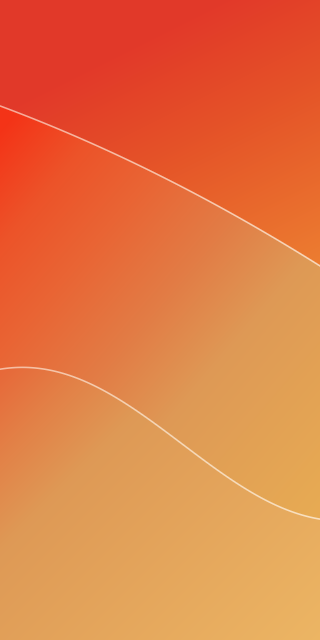
Write a Shadertoy shader that draws this background.

```glsl
// Warm layered backdrop: three bands of red, orange and sand, each filled with
// its own slanted gradient, parted by a parabola and a cosine wave.
// A thin pale line, antialiased by distance, traces each boundary.

// Canvas space: x runs 0..1 rightward, y runs 0..2 downward
const vec2 CANVAS_SPAN = vec2(1.0, 2.0);

// Upper boundary: start + slope * x + bend * x^2
const float ARC_START = 0.331;
const float ARC_SLOPE = 0.372;
const float ARC_BEND  = 0.128;

// Lower boundary: half a cosine period across the canvas
const float WAVE_MIDDLE = 1.388;
const float WAVE_HEIGHT = 0.240;
const float WAVE_CREST  = 0.070;
const float WAVE_RATE   = 3.14159;

// Boundary lines
const float LINE_HALF_WIDTH = 0.0025;
const float LINE_OPACITY_LEFT  = 0.60;
const float LINE_OPACITY_RIGHT = 0.72;
const vec3  LINE_COLOR = vec3(1.0, 0.96, 0.91);

// Gradient axes of the three bands
const vec2 TOP_AXIS    = vec2(0.5, 1.0);
const vec2 MIDDLE_AXIS = vec2(1.0, 0.85);
const vec2 BOTTOM_AXIS = vec2(1.0, 1.0);

// Gradient stops: rgb holds the colour, w its place along the axis
const vec4 TOP_STOPS[3] = vec4[3](
    vec4(0.884, 0.222, 0.160, 0.35),
    vec4(0.896, 0.325, 0.155, 0.75),
    vec4(0.925, 0.490, 0.190, 1.33));
const vec4 MIDDLE_STOPS[6] = vec4[6](
    vec4(0.955, 0.200, 0.090, 0.35),
    vec4(0.925, 0.325, 0.160, 0.65),
    vec4(0.912, 0.395, 0.205, 0.95),
    vec4(0.885, 0.485, 0.270, 1.30),
    vec4(0.870, 0.600, 0.335, 1.65),
    vec4(0.905, 0.668, 0.325, 2.35));
const vec4 BOTTOM_STOPS[4] = vec4[4](
    vec4(0.905, 0.410, 0.225, 1.17),
    vec4(0.888, 0.500, 0.275, 1.41),
    vec4(0.870, 0.600, 0.335, 1.72),
    vec4(0.925, 0.710, 0.390, 3.00));

// Blend from one colour towards the next stop
vec3 blendStop(vec3 color, vec4 from, vec4 to, float t) {
    return mix(color, to.rgb, clamp((t - from.w) / (to.w - from.w), 0.0, 1.0));
}

vec3 topColor(vec2 p) {
    float t = dot(p, TOP_AXIS);
    vec3 color = TOP_STOPS[0].rgb;
    for (int i = 1; i < 3; i++) color = blendStop(color, TOP_STOPS[i - 1], TOP_STOPS[i], t);
    return color;
}

vec3 middleColor(vec2 p) {
    float t = dot(p, MIDDLE_AXIS);
    vec3 color = MIDDLE_STOPS[0].rgb;
    for (int i = 1; i < 6; i++) color = blendStop(color, MIDDLE_STOPS[i - 1], MIDDLE_STOPS[i], t);
    return color;
}

vec3 bottomColor(vec2 p) {
    float t = dot(p, BOTTOM_AXIS);
    vec3 color = BOTTOM_STOPS[0].rgb;
    for (int i = 1; i < 4; i++) color = blendStop(color, BOTTOM_STOPS[i - 1], BOTTOM_STOPS[i], t);
    return color;
}

// Signed distances to the boundaries, positive below them
float arcDistance(vec2 p) {
    float height = ARC_START + p.x * (ARC_SLOPE + ARC_BEND * p.x);
    float slope = ARC_SLOPE + 2.0 * ARC_BEND * p.x;
    return (p.y - height) / sqrt(1.0 + slope * slope);
}

float waveDistance(vec2 p) {
    float phase = WAVE_RATE * (p.x - WAVE_CREST);
    float height = WAVE_MIDDLE - WAVE_HEIGHT * cos(phase);
    float slope = WAVE_HEIGHT * WAVE_RATE * sin(phase);
    return (p.y - height) / sqrt(1.0 + slope * slope);
}

// Coverage of a thin line around a zero distance
float lineMask(float dist, float pixel) {
    return clamp((LINE_HALF_WIDTH - abs(dist)) / pixel + 0.5, 0.0, 1.0);
}

void mainImage(out vec4 fragColor, in vec2 fragCoord) {
    vec2 uv = fragCoord / iResolution.xy;
    vec2 p = vec2(uv.x, 1.0 - uv.y) * CANVAS_SPAN;
    float pixel = 1.0 / iResolution.x;
    float arc = arcDistance(p);
    float wave = waveDistance(p);

    // Stack the bands from top to bottom
    vec3 color = mix(topColor(p), middleColor(p), clamp(arc / pixel + 0.5, 0.0, 1.0));
    color = mix(color, bottomColor(p), clamp(wave / pixel + 0.5, 0.0, 1.0));

    // Pale boundary lines, a little stronger to the right
    float opacity = mix(LINE_OPACITY_LEFT, LINE_OPACITY_RIGHT, p.x);
    float lines = max(lineMask(arc, pixel), lineMask(wave, pixel));
    fragColor = vec4(mix(color, LINE_COLOR, opacity * lines), 1.0);
}
```
